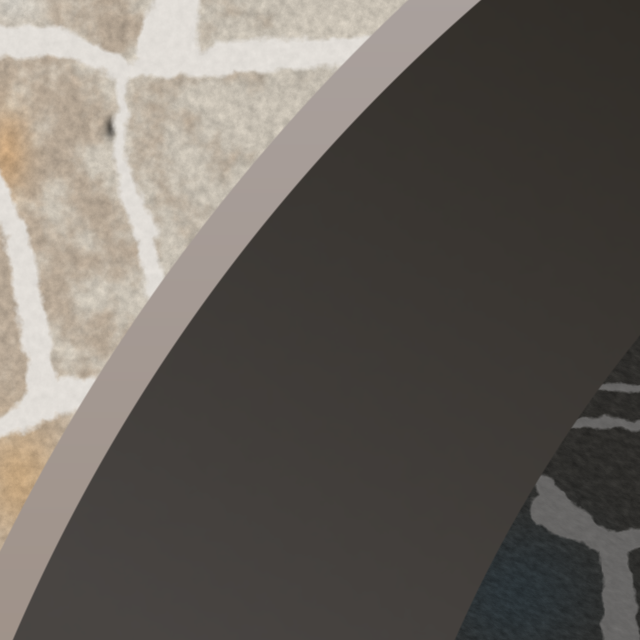
Write a Shadertoy shader that draws this background.

```glsl
vec2 hashGradient(vec2 cell) {
    vec2 h = vec2(dot(cell, vec2(127.1, 311.7)), dot(cell, vec2(269.5, 183.3)));
    return 2.0 * fract(sin(h) * 43758.55) - 1.0;
}

float gradientNoise(vec2 p) {
    vec2 i = floor(p), f = fract(p);
    vec2 w = f * f * f * (f * (f * 6.0 - 15.0) + 10.0);
    vec2 e = vec2(0.0, 1.0);
    float low = mix(dot(hashGradient(i), f),
                    dot(hashGradient(i + e.yx), f - e.yx), w.x);
    float high = mix(dot(hashGradient(i + e.xy), f - e.xy),
                     dot(hashGradient(i + e.yy), f - e.yy), w.x);
    return mix(low, high, w.y);
}

float fbm(vec2 p) {
    float sum = 0.0, amplitude = 0.6;
    for (int i = 0; i < 4; i++) {
        sum += amplitude * gradientNoise(p);
        p = mat2(1.6, 1.2, -1.2, 1.6) * p + 7.3;
        amplitude *= 0.55;
    }
    return sum;
}

// Coverage inside a signed distance
float fill(float d, float softness) {
    return 1.0 - smoothstep(-softness, softness, d);
}

float disc(vec2 p, vec2 center, float radius) {
    return length(p - center) - radius;
}

float glow(vec2 p, vec2 center, vec2 size) {
    vec2 q = (p - center) / size;
    return exp(-dot(q, q));
}

// Tapered capsule from a to b
float seam(vec2 p, vec2 a, vec2 b, float ra, float rb) {
    vec2 ab = b - a;
    float h = clamp(dot(p - a, ab) / dot(ab, ab), 0.0, 1.0);
    return length(p - a - h * ab) - mix(ra, rb, h);
}

vec2 roughen(vec2 p, float scale, float amount) {
    return p + amount * vec2(fbm(p * scale), fbm(p * scale + 31.7));
}

float sunlitSeams(vec2 p) {
    // Upper course
    float d = seam(p, vec2(-0.02, 0.935), vec2(0.10, 0.935), 0.026, 0.022);
    d = min(d, seam(p, vec2(0.10, 0.935), vec2(0.19, 0.89), 0.022, 0.015));
    d = min(d, seam(p, vec2(0.285, 1.02), vec2(0.262, 0.925), 0.035, 0.048));
    d = min(d, seam(p, vec2(0.20, 0.893), vec2(0.35, 0.905), 0.013, 0.025));
    d = min(d, seam(p, vec2(0.35, 0.912), vec2(0.60, 0.92), 0.025, 0.023));
    // Upright joints
    d = min(d, seam(p, vec2(0.19, 0.89), vec2(0.19, 0.74), 0.009, 0.009));
    d = min(d, seam(p, vec2(0.19, 0.74), vec2(0.225, 0.64), 0.010, 0.018));
    d = min(d, seam(p, vec2(0.225, 0.64), vec2(0.245, 0.54), 0.013, 0.016));
    d = min(d, seam(p, vec2(-0.01, 0.72), vec2(0.035, 0.60), 0.016, 0.020));
    d = min(d, seam(p, vec2(0.035, 0.60), vec2(0.07, 0.39), 0.020, 0.022));
    // Lower course
    d = min(d, seam(p, vec2(-0.01, 0.325), vec2(0.08, 0.375), 0.012, 0.030));
    return min(d, seam(p, vec2(0.08, 0.378), vec2(0.18, 0.39), 0.029, 0.024));
}

float shadedSeams(vec2 p) {
    float d = seam(p, vec2(0.92, 0.40), vec2(1.02, 0.39), 0.006, 0.007);
    d = min(d, seam(p, vec2(0.88, 0.338), vec2(1.02, 0.338), 0.008, 0.008));
    d = min(d, seam(p, vec2(0.85, 0.245), vec2(0.865, 0.205), 0.012, 0.030));
    d = min(d, seam(p, vec2(0.855, 0.205), vec2(0.95, 0.152), 0.030, 0.018));
    d = min(d, seam(p, vec2(0.95, 0.152), vec2(1.02, 0.162), 0.018, 0.016));
    return min(d, seam(p, vec2(0.958, 0.15), vec2(0.975, -0.02), 0.022, 0.028));
}

vec3 sunlitWall(vec2 p) {
    float patches = fbm(p * 14.0), grain = fbm(p * 65.0);
    vec3 stone = mix(vec3(0.72, 0.66, 0.59), vec3(0.77, 0.74, 0.69),
                     smoothstep(-0.25, 0.25, patches + 1.2 * (p.x - 0.17)));
    stone = mix(stone, vec3(0.80, 0.62, 0.42), 0.6 * glow(p, vec2(0.01, 0.76), vec2(0.035, 0.07)));
    stone = mix(stone, vec3(0.80, 0.64, 0.44), 0.6 * glow(p, vec2(0.03, 0.25), vec2(0.07, 0.09)));
    stone = mix(stone, vec3(0.83, 0.82, 0.79), 0.8 * glow(p, vec2(0.02, 1.0), vec2(0.05, 0.06)));
    stone *= 1.0 + 0.25 * grain + 0.12 * patches;
    stone *= 1.0 - 0.6 * glow(p, vec2(0.173, 0.80), vec2(0.008, 0.016));
    vec3 mortar = vec3(0.885, 0.868, 0.845) * (1.0 + 0.07 * grain);
    return mix(stone, mortar, fill(sunlitSeams(roughen(p, 24.0, 0.022)), 0.006));
}

vec3 shadedWall(vec2 p) {
    float grain = fbm(mat2(0.9, 0.45, -0.45, 0.9) * p * vec2(55.0, 110.0));
    vec3 stone = mix(vec3(0.18, 0.175, 0.165), vec3(0.17, 0.20, 0.215),
                     glow(p, vec2(0.80, 0.07), vec2(0.13, 0.12)));
    stone *= 1.0 + 0.55 * grain;
    vec3 mortar = vec3(0.40, 0.395, 0.39) * (1.0 + 0.16 * grain);
    return mix(stone, mortar, fill(shadedSeams(roughen(p, 25.0, 0.016)), 0.003));
}

void mainImage(out vec4 fragColor, in vec2 fragCoord) {
    vec2 p = fragCoord / iResolution.y;
    float edge = 1.2 / iResolution.y;

    vec3 rim = mix(vec3(0.625, 0.575, 0.54), vec3(0.665, 0.63, 0.615), p.y);
    float light = clamp(1.1 - 0.4 * p.x - 0.68 * p.y, 0.0, 1.0);
    vec3 soffit = mix(vec3(0.19, 0.175, 0.155), vec3(0.285, 0.27, 0.26), light);
    soffit += 0.004 * fbm(p * 30.0);

    // Nested arch layers, from the wall inward
    vec3 color = sunlitWall(p);
    color = mix(color, rim, fill(disc(p, vec2(2.6963, -1.1905), 3.006), edge));
    color = mix(color, soffit, fill(disc(p, vec2(2.5577, -1.089), 2.7615), edge));
    color = mix(color, shadedWall(p), fill(disc(p, vec2(2.6245, -0.8373), 2.089), edge));
    fragColor = vec4(color, 1.0);
}
```
